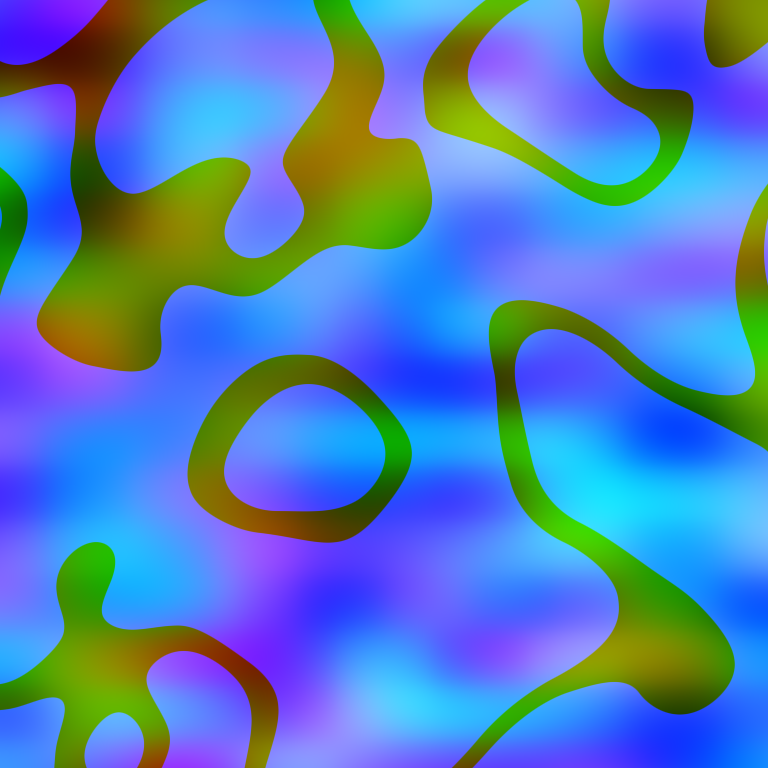
This texture is drawn by a WebGL 2 fragment shader. Its source:

```glsl
#version 300 es
precision highp float;

uniform vec2 u_resolution;
out vec4 fragColor;

// Integer hash of a lattice cell, returned in 0..1
float hash(ivec2 cell, uint seed) {
    uint h = uint(cell.x) * 374761393u + uint(cell.y) * 668265263u + seed * 974711u;
    h = (h ^ (h >> 15)) * 2246822519u;
    h = (h ^ (h >> 13)) * 3266489917u;
    return float((h ^ (h >> 16)) >> 8) / 16777216.0;
}

// Quadratic spline weight at a signed distance from a lattice point
float splineWeight(float x) {
    float d = abs(x);
    float tail = max(1.5 - d, 0.0);
    return d < 0.5 ? 0.75 - d * d : 0.5 * tail * tail;
}

// Smooth noise centred on zero, blended from 3 by 3 lattice values
float splineNoise(vec2 p, uint seed) {
    ivec2 centre = ivec2(floor(p + 0.5));
    float sum = 0.0;
    for (int y = -1; y <= 1; y++) {
        for (int x = -1; x <= 1; x++) {
            ivec2 cell = centre + ivec2(x, y);
            vec2 d = p - vec2(cell);
            sum += splineWeight(d.x) * splineWeight(d.y) * (hash(cell, seed) - 0.5);
        }
    }
    return sum;
}

// Turns the axes so that x runs along the given angle
vec2 alongAngle(vec2 p, float angle) {
    float c = cos(angle);
    float s = sin(angle);
    return vec2(c * p.x + s * p.y, c * p.y - s * p.x);
}

// Coverage of the band where the field lies close to zero
float contourBand(float field, float halfWidth) {
    float edge = max(0.6 * fwidth(field), 1e-5);
    return 1.0 - smoothstep(-edge, edge, abs(field) - halfWidth);
}

void main() {
    vec2 uv = gl_FragCoord.xy / u_resolution;

    // Wide, low patches tint red and green independently
    float red = 0.34 + 0.86 * splineNoise(uv * vec2(9.0, 14.0), 11u);
    float green = 0.47 + 1.02 * splineNoise(uv * vec2(8.0, 14.0), 29u);

    // Winding veins, slightly drawn out along a rising diagonal, remove the blue
    vec2 veinPoint = alongAngle(uv, 0.85) * vec2(8.0, 9.8);
    float vein = contourBand(splineNoise(veinPoint, 53u), 0.061);

    fragColor = vec4(clamp(vec2(red, green), 0.0, 1.0), 1.0 - vein, 1.0);
}
```
